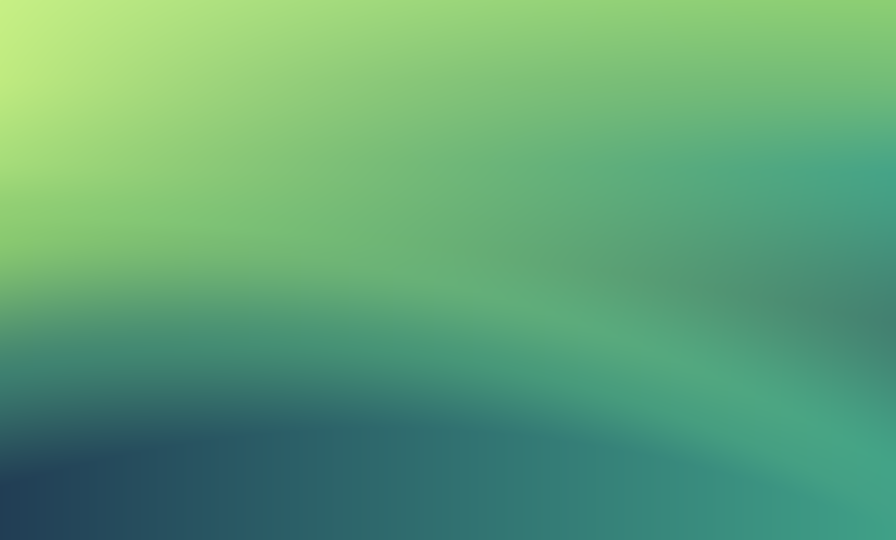
A WebGL 1 fragment shader for this background:

```glsl
precision highp float;
uniform vec2 u_resolution;

// Smooth curve through values at the left, middle and right of the canvas
vec3 across(vec3 left, vec3 middle, vec3 right, float x) {
  return left * (1.0 - x) * (1.0 - 2.0 * x)
       + middle * 4.0 * x * (1.0 - x)
       + right * x * (2.0 * x - 1.0);
}

float contour(float left, float middle, float right, float x) {
  return across(vec3(left), vec3(middle), vec3(right), x).x;
}

// Blend from one contour to the next, softness rounds both ends
float blend(float start, float end, float depth, float softness) {
  float t = clamp((depth - start) / (end - start), 0.0, 1.0);
  return mix(t, t * t * (3.0 - 2.0 * t), softness);
}

void main() {
  vec2 uv = gl_FragCoord.xy / u_resolution;
  float x = uv.x;
  float depth = 1.0 - uv.y;

  // Contours, measured downward from the top edge
  float hazeLine = 0.15;
  float tealLine = 0.29 + 0.03 * x;
  float valleyLine = contour(0.39, 0.46, 0.60, x);
  float crestLine = contour(0.446, 0.526, 0.87, x);
  float slopeLine = contour(0.695, 0.663, 0.945, x);
  float floorLine = contour(0.902, 0.796, 0.985, x);

  // Colours along each contour
  vec3 sky = across(vec3(0.78, 0.94, 0.52), vec3(0.61, 0.84, 0.48), vec3(0.55, 0.81, 0.45), x);
  vec3 haze = across(vec3(0.75, 0.92, 0.50), vec3(0.52, 0.77, 0.47), vec3(0.45, 0.74, 0.47), x);
  vec3 teal = across(vec3(0.66, 0.87, 0.48), vec3(0.44, 0.72, 0.47), vec3(0.27, 0.64, 0.53), x);
  vec3 valley = across(vec3(0.57, 0.81, 0.45), vec3(0.41, 0.69, 0.46), vec3(0.26, 0.50, 0.44), x);
  vec3 crest = across(vec3(0.54, 0.79, 0.44), vec3(0.40, 0.69, 0.47), vec3(0.26, 0.64, 0.53), x);
  vec3 slope = across(vec3(0.24, 0.50, 0.44), vec3(0.28, 0.59, 0.47), vec3(0.26, 0.63, 0.53), x);
  vec3 ground = across(vec3(0.13, 0.24, 0.33), vec3(0.19, 0.44, 0.44), vec3(0.25, 0.63, 0.53), x);

  // Layers from top to bottom
  vec3 color = mix(sky, haze, blend(0.0, hazeLine, depth, 0.0));
  color = mix(color, teal, blend(hazeLine, tealLine, depth, 0.2));
  color = mix(color, valley, blend(tealLine, valleyLine, depth, 0.5));
  color = mix(color, crest, blend(valleyLine, crestLine, depth, 0.6));
  color = mix(color, slope, blend(crestLine, slopeLine, depth, 0.4));
  color = mix(color, ground, blend(slopeLine, floorLine, depth, 0.2));

  gl_FragColor = vec4(color, 1.0);
}
```
